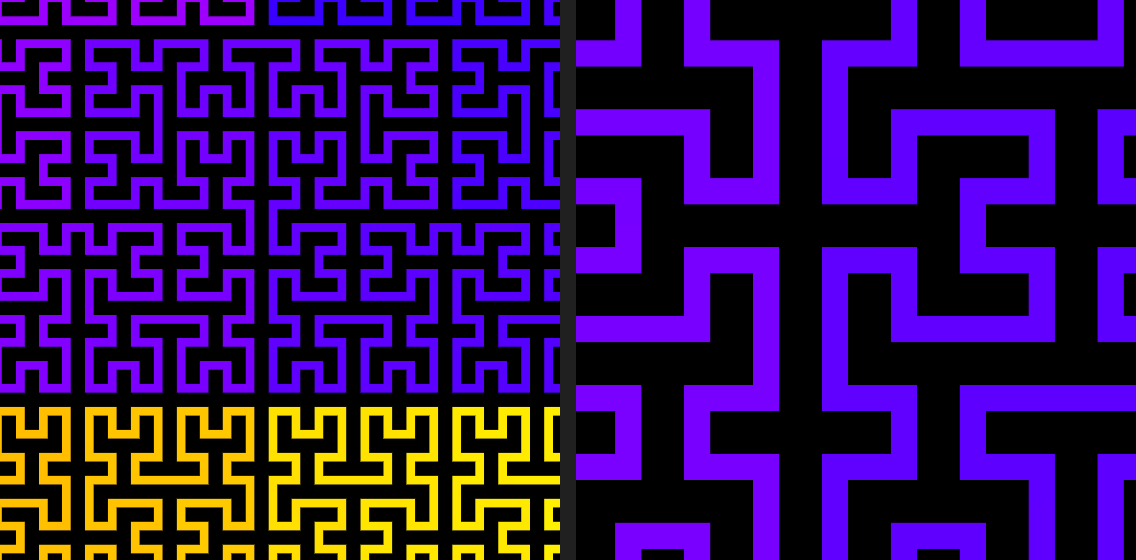
Left, the full canvas; right, a detail of the centre.
Write a Shadertoy shader that draws this pattern.

```glsl
// Hilbert curve maze, mirrored across a horizontal seam, with hue drifting along its path.

const float CELLS_ACROSS = 24.38;            // curve cells along the canvas height
const vec2  SEAM_CENTER  = vec2(0.467, 0.2862);
const int   GRID_SIZE    = 32;               // cells per side of one curve block
const float HALF_WIDTH   = 0.19;             // half the line width, in cells
const float HUE_MIDDLE   = 0.438;
const float HUE_SPLIT    = 0.2992;           // hue offset of each half from the middle
const float HUE_DRIFT    = 0.098;            // hue change along one whole block

// Position of a cell along a Hilbert curve whose two ends lie on the top edge.
int hilbertIndex(ivec2 cell, int size) {
    ivec2 p = ivec2(cell.x, size - 1 - cell.y);
    int index = 0;
    for (int s = size / 2; s > 0; s /= 2) {
        int rx = (p.x & s) != 0 ? 1 : 0;
        int ry = (p.y & s) != 0 ? 1 : 0;
        index += s * s * ((3 * rx) ^ ry);
        if (ry == 0) {
            if (rx == 1) p = ivec2(size - 1) - p;
            p = p.yx;
        }
    }
    return index;
}

// Square-cornered distance to a bar from the cell centre toward a neighbour.
float barDistance(vec2 p, vec2 direction, float halfWidth) {
    vec2 d = abs(p - 0.5 * direction) - 0.5 * abs(direction) - halfWidth;
    return max(d.x, d.y);
}

// Union of the bars that join a cell to the cells before and after it.
float curveDistance(vec2 local, ivec2 cell, int index, float halfWidth) {
    float dist = 1.0;
    ivec2 direction = ivec2(1, 0);
    for (int i = 0; i < 4; i++) {
        int neighbour = hilbertIndex(cell + direction, GRID_SIZE);
        if (abs(neighbour - index) == 1)
            dist = min(dist, barDistance(local, vec2(direction), halfWidth));
        direction = ivec2(-direction.y, direction.x);
    }
    return dist;
}

// Fully saturated colour for a hue in turns.
vec3 hueColor(float hue) {
    vec3 wheel = fract(hue + vec3(0.0, 2.0, 1.0) / 3.0);
    return clamp(abs(wheel * 6.0 - 3.0) - 1.0, 0.0, 1.0);
}

void mainImage(out vec4 fragColor, in vec2 fragCoord) {
    float pixel = CELLS_ACROSS / iResolution.y;
    vec2 p = (fragCoord / iResolution.y - SEAM_CENTER) * CELLS_ACROSS;

    // Fold the lower half upward and centre the block on the seam.
    float side = p.y < 0.0 ? -1.0 : 1.0;
    vec2 grid = vec2(p.x + 0.5 * float(GRID_SIZE), abs(p.y));
    ivec2 cell = ivec2(floor(grid));
    vec2 local = fract(grid) - 0.5;

    // Line coverage
    int index = hilbertIndex(cell, GRID_SIZE);
    float dist = curveDistance(local, cell, index, HALF_WIDTH);
    float line = 1.0 - smoothstep(-0.5 * pixel, 0.5 * pixel, dist);

    // Hue along the path, reversed below the seam
    float along = float(index) / float(GRID_SIZE * GRID_SIZE) - 0.5;
    float hue = HUE_MIDDLE + side * (HUE_SPLIT - HUE_DRIFT * along);

    fragColor = vec4(hueColor(hue) * line, 1.0);
}
```
